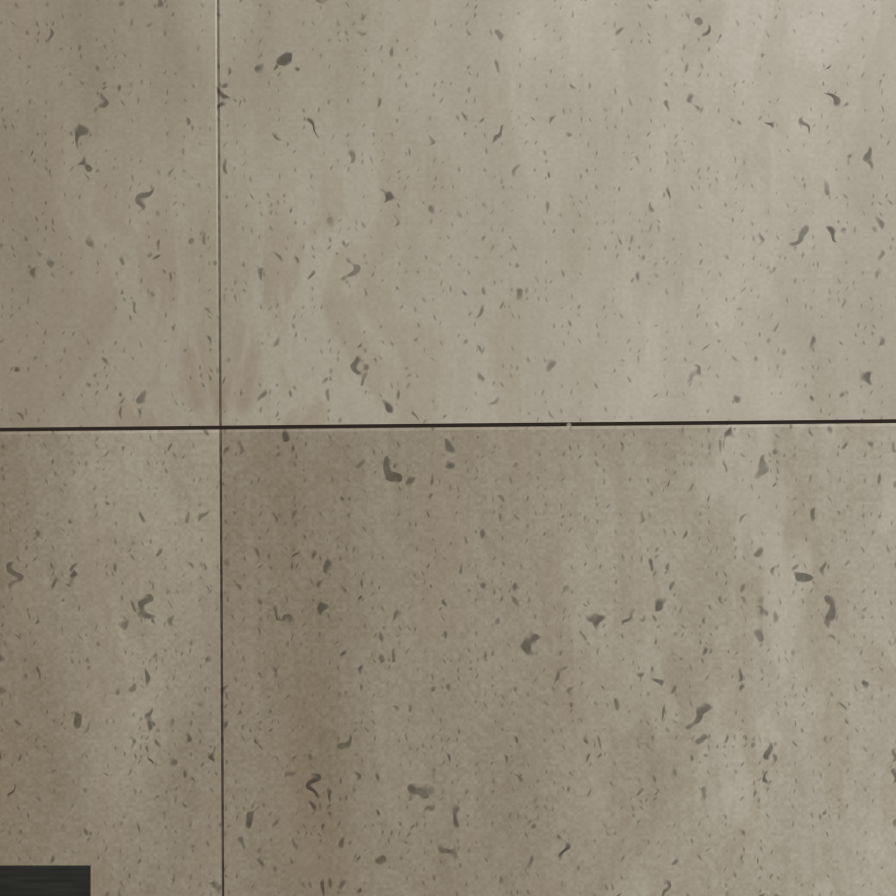
Write a WebGL 2 fragment shader that draws this texture.

```glsl
#version 300 es
precision highp float;
// Large beige stone wall slabs with thin dark joints, pits and soft side light.

#define SEAM_X 0.2435       // vertical joint at the top edge
#define SEAM_LEAN 0.0055    // its drift toward the bottom
#define SEAM_Y 0.5205       // horizontal joint at the left edge
#define SEAM_RISE 0.0095    // its climb toward the right
#define JOINT_H 0.0017      // half width, horizontal joint
#define JOINT_V 0.0010      // half width, vertical joint
#define MOTTLE 0.34         // strength of the cloudy veining
#define GRAIN 0.20          // strength of the fine grain
#define PIT_DEPTH 0.42      // darkness of the pits

uniform vec2 u_resolution;
out vec4 fragColor;

const vec3 STONE_DARK = vec3(0.455, 0.405, 0.330);
const vec3 STONE_LIGHT = vec3(0.735, 0.715, 0.660);
const vec3 RUST = vec3(0.49, 0.41, 0.33);
const vec3 JOINT = vec3(0.17, 0.145, 0.13);
const vec3 BLOCK = vec3(0.17, 0.17, 0.16);

float hash(vec2 p) {
  return fract(sin(dot(p, vec2(127.1, 311.7))) * 43758.5453);
}

float noise(vec2 p) {
  vec2 i = floor(p), f = fract(p);
  f = f * f * (3.0 - 2.0 * f);
  return mix(mix(hash(i), hash(i + vec2(1, 0)), f.x),
             mix(hash(i + vec2(0, 1)), hash(i + vec2(1, 1)), f.x), f.y);
}

float fbm(vec2 p) {
  float sum = 0.0, amp = 0.5;
  for (int i = 0; i < 5; i++) {
    sum += amp * noise(p);
    p = mat2(1.6, 1.2, -1.2, 1.6) * p + 7.3;
    amp *= 0.5;
  }
  return sum;
}

// Tall, ragged flecks, at most one in each grid cell
float pits(vec2 p, float cells, float density, float aa) {
  vec2 g = p * cells + 0.5 * vec2(noise(p * 90.0), noise(p * 90.0 + 31.0));
  vec2 id = floor(g);
  vec2 center = 0.3 + 0.4 * vec2(hash(id + 3.1), hash(id + 8.7));
  vec2 d = fract(g) - center;
  d.x += d.y * (hash(id + 5.3) - 0.5);
  float size = mix(0.06, 0.15, hash(id + 1.9));
  float dist = length(d * vec2(1.0, 0.55)) - size;
  float soft = aa * cells + 0.025;
  return step(hash(id), density) * (1.0 - smoothstep(-soft, soft, dist));
}

float line(float d, float halfWidth, float aa) {
  return 1.0 - smoothstep(halfWidth - aa * 0.5, halfWidth + aa, abs(d));
}

// Broad light, separate for each slab
float slabTone(vec2 p, bool upper, bool left) {
  if (upper) return 0.38 + 0.42 * smoothstep(-0.08, 0.8, p.x)
                  + 0.22 * (p.y - 0.6) * p.x;
  if (left) return 0.26 + 0.16 * smoothstep(0.0, 0.16, p.x) + 0.28 * (p.y - 0.25);
  return 0.24 + 0.42 * smoothstep(0.22, 0.95, p.x + 0.12 * (p.y - 0.3));
}

void main() {
  vec2 uv = gl_FragCoord.xy / u_resolution;
  float aa = 1.0 / min(u_resolution.x, u_resolution.y);
  float dx = uv.x - SEAM_X - SEAM_LEAN * (1.0 - uv.y);
  float dy = uv.y - SEAM_Y - SEAM_RISE * uv.x;
  bool upper = dy > 0.0, left = dx < 0.0;

  // Upper slabs mirror their veining about the joint; lower ones differ
  vec2 q = upper ? vec2(abs(dx), uv.y) : uv + vec2(left ? 5.0 : 9.0, 3.0);
  vec2 warp = vec2(noise(q * 9.0), noise(q * 9.0 + 17.0)) * 0.05;
  float cloud = fbm((q + warp) * vec2(13.0, 5.0));
  float streak = fbm((q + warp) * vec2(34.0, 11.0) + 40.0);
  float tone = slabTone(uv, upper, left);
  tone += MOTTLE * (cloud - 0.48) + 0.5 * MOTTLE * (streak - 0.48);

  // Fine sandy grain, coarser on the lower slabs
  float grain = 0.6 * noise(uv * 260.0) + 0.4 * noise(uv * vec2(430.0, 370.0));
  tone += GRAIN * (upper ? 0.7 : 1.15) * (grain - 0.5);
  vec3 col = mix(STONE_DARK, STONE_LIGHT, tone);

  // Rusty stains gather beside the upper joint and along slab foot
  float nearSeam = exp(-abs(dx) * 9.0) * smoothstep(0.42, 0.0, dy);
  float stain = smoothstep(0.46, 0.66, streak) * (upper ? 0.12 + 0.38 * nearSeam : 0.16);
  col = mix(col, RUST, stain);

  // Pale worn patches on the right of the lower slab
  float worn = smoothstep(0.54, 0.68, fbm(uv * vec2(24.0, 9.0) + 63.0));
  worn *= upper ? 0.0 : smoothstep(0.55, 0.85, uv.x);
  col = mix(col, STONE_LIGHT, 0.32 * worn);

  // Pits at three sizes
  float pit = 0.0;
  for (int i = 0; i < 3; i++) {
    float k = float(i);
    float cells = 26.0 * exp2(k);
    float density = (upper ? 0.10 : 0.13) + 0.04 * k;
    pit = max(pit, pits(uv + k * 2.37, cells, density, aa) * (1.0 - 0.22 * k));
  }
  col *= 1.0 - PIT_DEPTH * pit * (0.5 + 0.5 * noise(uv * 40.0));

  // Joints: the upright one fades and catches light toward the top
  float wear = 0.7 + 0.3 * noise(uv * 160.0);
  float fade = mix(0.85, 0.5, smoothstep(0.35, 0.8, uv.y));
  col += 0.09 * line(dx + 0.0025, 0.0009, aa) * smoothstep(0.5, 0.9, uv.y);
  col = mix(col, JOINT, line(dx, JOINT_V, aa) * fade * wear);
  col += 0.05 * line(dy + 0.0042, 0.0010, aa);
  col = mix(col, JOINT, line(dy, JOINT_H, aa) * 0.97);
  float chip = 1.0 - smoothstep(0.0015, 0.004, length(vec2(uv.x - 0.635, dy + 0.001)));
  col = mix(col, STONE_LIGHT, 0.6 * chip);

  // Dark block in the lower left corner
  vec2 edge = uv - vec2(0.101, 0.034);
  float block = 1.0 - smoothstep(-aa, aa, max(edge.x, edge.y));
  col = mix(col, BLOCK + 0.04 * (noise(uv * vec2(30.0, 300.0)) - 0.5), block);
  fragColor = vec4(col, 1.0);
}
```
